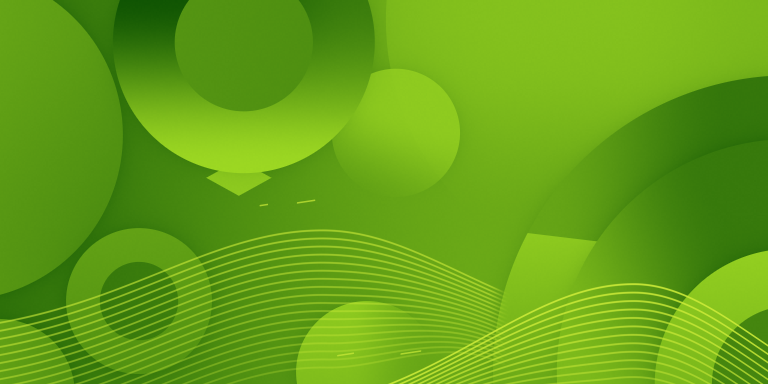
A Shadertoy shader for this background:

```glsl
// Abstract green backdrop: overlapping discs and rings with soft shading,
// crossed by two bundles of fine wavy lines. Shapes are layered as a single
// brightness tone, which a dark-to-lime ramp then turns into colour.

#define DARK_GREEN vec3(0.06, 0.33, 0.01)
#define LIME vec3(0.64, 0.87, 0.14)
#define LINE_YELLOW vec3(0.80, 0.92, 0.22)
#define SHADOW_DEPTH 0.07
#define SHADOW_SIZE 0.025
#define LINE_WIDTH 0.0036
#define GRAIN 0.012

float pixelSize() { return 1.0 / iResolution.y; }

// Antialiased coverage of a signed distance
float coverage(float d) {
    return clamp(0.5 - d / pixelSize(), 0.0, 1.0);
}

float disc(vec2 p, vec2 center, float radius) {
    return length(p - center) - radius;
}

// Lays a shape over the tone, with a soft shadow outside its edge
void paint(inout float tone, float d, float value, float alpha) {
    tone -= SHADOW_DEPTH * alpha * exp(-max(d, 0.0) / SHADOW_SIZE);
    tone = mix(tone, value, coverage(d) * alpha);
}

float hash(vec2 p) {
    p = fract(p * vec2(0.1031, 0.1137));
    p += dot(p, p.yx + 33.33);
    return fract((p.x + p.y) * p.x * 47.3);
}

// Bell-shaped crest with separate widths on either side
float crest(float x, float peak, float leftWidth, float rightWidth) {
    float u = (x - peak) / (x < peak ? leftWidth : rightWidth);
    return exp(-u * u);
}

// Evenly stacked lines below a top curve; fades towards the last line
float lineBundle(float y, float top, float spacing, float count) {
    float row = (top - y) / spacing;
    float nearest = clamp(floor(row + 0.5), 0.0, count - 1.0);
    float d = abs(row - nearest) * spacing;
    float halfWidth = 0.5 * LINE_WIDTH;
    float soft = max(pixelSize(), 0.5 * halfWidth);
    return (1.0 - smoothstep(halfWidth - 0.5 * soft, halfWidth + soft, d))
         * (1.0 - 0.6 * nearest / count);
}

float dash(vec2 p, vec2 center, float size) {
    vec2 q = p - center;
    q.y -= 0.15 * q.x;
    return coverage(length(vec2(max(abs(q.x) - size, 0.0), q.y)) - 0.002);
}

float backgroundTone(vec2 p) {
    float tone = mix(0.24, 0.62, smoothstep(-0.1, 1.35, p.x));
    tone += 0.08 * smoothstep(0.4, 1.0, p.y) * smoothstep(0.5, 1.0, p.x);
    tone -= 0.06 * smoothstep(1.6, 2.0, p.x);
    // Large pale disc that dissolves downwards
    float pale = coverage(disc(p, vec2(1.682, 0.948), 0.677));
    return tone + 0.09 * pale * smoothstep(0.42, 0.85, p.y);
}

void leftShapes(inout float tone, vec2 p) {
    // Side disc and corner disc
    float sideTone = 0.42 + 0.10 * smoothstep(0.3, 1.0, p.y) - 0.25 * p.x;
    paint(tone, disc(p, vec2(-0.11, 0.648), 0.43), sideTone + 0.06, 1.0);
    paint(tone, disc(p, vec2(0.0, -0.026), 0.195), 0.55 - 0.5 * p.x, 1.0);

    // Pointed glint below the upper ring
    vec2 q = abs(p - vec2(0.622, 0.537)) / vec2(0.085, 0.047);
    tone = mix(tone, 0.86, coverage((q.x + q.y - 1.0) * 0.041));

    // Upper ring, dark above and bright below
    vec2 center = vec2(0.635, 0.89);
    float ringTone = 0.95 * (1.0 - smoothstep(0.56, 1.02, p.y));
    ringTone += 0.28 * smoothstep(0.5, 0.95, p.x) * smoothstep(0.68, 1.0, p.y);
    paint(tone, disc(p, center, 0.341), ringTone, 1.0);
    tone = mix(tone, 0.46 - 0.10 * (p.x - 0.5), coverage(disc(p, center, 0.18)));

    // Small lower ring
    center = vec2(0.362, 0.216);
    paint(tone, disc(p, center, 0.19), 0.50 + 0.3 * (p.y - 0.2), 1.0);
    tone = mix(tone, 0.27 + 0.2 * (p.x - 0.3), coverage(disc(p, center, 0.102)));
}

void rightShapes(inout float tone, vec2 p) {
    vec2 center = vec2(2.057, 0.031);
    // Outer band: shaded upper part, bright lower part
    float upper = mix(0.58, 0.25, smoothstep(1.42, 1.9, p.x));
    float lower = 0.62 + 0.6 * p.y;
    float cut = p.y - 0.39 + 0.12 * (p.x - 1.4);
    paint(tone, disc(p, center, 0.773), mix(upper, lower, coverage(cut)), 1.0);

    // Middle disc, shaded towards the upper right
    float middle = mix(0.74, 0.27, smoothstep(1.4, 1.95, p.x + 0.35 * (p.y - 0.25)));
    paint(tone, disc(p, center, 0.607), middle, 1.0);

    // Inner ring and its core
    paint(tone, disc(p, vec2(2.057, 0.0), 0.352), 0.72 + 0.5 * p.y, 1.0);
    tone = mix(tone, 0.36, coverage(disc(p, vec2(2.057, 0.0), 0.203)));
}

void mainImage(out vec4 fragColor, in vec2 fragCoord) {
    // The canvas spans 0..2 by 0..1
    vec2 p = fragCoord / iResolution.xy * vec2(2.0, 1.0);
    float tone = backgroundTone(p);

    // Upper glowing disc, melting away at the lower left
    float glow = smoothstep(0.46, 0.72, p.y + 0.35 * (p.x - 1.0));
    paint(tone, disc(p, vec2(1.031, 0.654), 0.167), 0.88, glow * 0.9);
    leftShapes(tone, p);
    rightShapes(tone, p);

    // Lower disc, melting away at the right
    float fade = 1.0 - smoothstep(0.9, 1.14, p.x);
    paint(tone, disc(p, vec2(0.956, 0.031), 0.185), 0.76 + 0.5 * p.y, fade);

    tone += GRAIN * (hash(floor(p * 256.0)) - 0.5);
    vec3 color = mix(DARK_GREEN, LIME, clamp(tone, -0.05, 1.05));

    // Wavy line bundles
    float topA = 0.12 + 0.28 * crest(p.x, 0.84, 0.6, 0.51);
    float gapA = mix(0.021, 0.011, smoothstep(0.85, 1.3, p.x));
    float linesA = lineBundle(p.y, topA, gapA, 18.0);
    linesA *= 1.0 - smoothstep(1.27, 1.33, p.x);
    float topB = -0.1 + 0.36 * crest(p.x, 1.65, 0.56, 0.456);
    float gapB = mix(0.011, 0.022, smoothstep(1.1, 1.6, p.x));
    float linesB = lineBundle(p.y, topB, gapB, 13.0);
    color = mix(color, LINE_YELLOW, 0.62 * linesA);
    color = mix(color, LINE_YELLOW, 0.9 * linesB);

    // Stray dashes
    float dashes = dash(p, vec2(0.687, 0.466), 0.009)
                 + dash(p, vec2(0.797, 0.475), 0.022)
                 + dash(p, vec2(0.9, 0.077), 0.02)
                 + dash(p, vec2(1.07, 0.082), 0.025);
    color = mix(color, LINE_YELLOW, 0.7 * min(dashes, 1.0));
    fragColor = vec4(color, 1.0);
}
```
